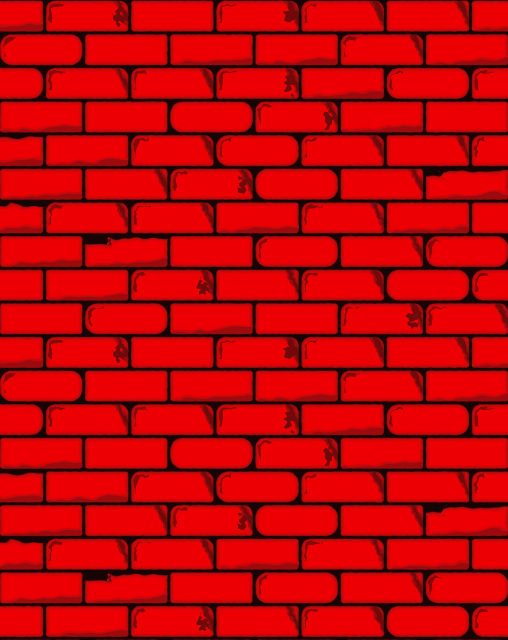
Write a Shadertoy shader that draws this pattern.

```glsl
// Red cartoon brick wall in running bond with worn, chipped bricks and dark mortar.
#define ROWS 19.03
#define BRICK_LENGTH 2.533
#define HALF_GAP 0.042
#define RIM_WIDTH 0.085
#define WEAR_PERIOD 10.0
#define RED vec3(0.93, 0.00, 0.01)
#define RIM vec3(0.78, 0.03, 0.04)
#define SHADE vec3(0.61, 0.04, 0.05)
#define CHIP vec3(0.44, 0.04, 0.04)
#define MORTAR vec3(0.09, 0.015, 0.015)

vec2 hash2(vec2 p) {
    vec3 q = fract(p.xyx * vec3(0.1031, 0.1030, 0.0973));
    q += dot(q, q.yzx + 33.33);
    return fract((q.xx + q.yz) * q.zy);
}

float cornerSlope(vec2 cell, vec2 corner, vec2 f) {
    return dot(hash2(cell + corner) * 2.0 - 1.0, f - corner);
}

float gradientNoise(vec2 p) {
    vec2 cell = floor(p), f = fract(p);
    vec2 w = f * f * f * (f * (f * 6.0 - 15.0) + 10.0);
    float low = mix(cornerSlope(cell, vec2(0, 0), f), cornerSlope(cell, vec2(1, 0), f), w.x);
    float high = mix(cornerSlope(cell, vec2(0, 1), f), cornerSlope(cell, vec2(1, 1), f), w.x);
    return mix(low, high, w.y);
}

float roundedBox(vec2 p, vec2 halfSize, float radius) {
    vec2 q = abs(p) - halfSize + radius;
    return length(max(q, 0.0)) + min(max(q.x, q.y), 0.0) - radius;
}

// Antialiased coverage of the region where d is negative
float cover(float d, float px) {
    return 1.0 - smoothstep(-0.6 * px, 0.6 * px, d);
}

void mainImage(out vec4 fragColor, in vec2 fragCoord) {
    float px = ROWS / iResolution.y;

    // Running bond; one unit is the height of a row, counted from the top
    float down = ROWS - fragCoord.y * px + 0.021;
    float row = floor(down);
    float along = fragCoord.x * px / BRICK_LENGTH - mix(0.523, 0.983, mod(row, 2.0));
    vec2 p = vec2((fract(along) - 0.5) * BRICK_LENGTH, 0.5 - fract(down));

    // Wear class of this brick
    vec2 id = vec2(floor(along) + 17.0, mod(row, WEAR_PERIOD) + 5.0);
    vec2 seed = hash2(id * 3.7);
    float kind = seed.x;
    bool pill = kind < 0.15;
    bool arched = kind >= 0.15 && kind < 0.45;
    bool wedged = kind >= 0.45 && kind < 0.60;
    bool broken = kind >= 0.60 && kind < 0.70;
    bool banded = broken || (kind >= 0.70 && kind < 0.84);

    vec2 local = p + floor(seed * 60.0) * 5.0;
    float coarse = gradientNoise(local * 2.3);
    float fine = gradientNoise(local * 7.0 + 31.0);

    // Brick outline
    float radius = pill ? 0.36 : (arched && p.y > 0.0 ? 0.27 : 0.09);
    vec2 halfSize = 0.5 * vec2(BRICK_LENGTH, 1.0) - HALF_GAP;
    float d = roundedBox(p, halfSize, radius) + 0.015 * fine;
    if (broken) {
        float notch = max(p.x + 0.95 - 0.5 * seed.y + 0.3 * fine, 0.23 - p.y + 0.1 * coarse);
        float worn = p.y - 0.39 - 0.22 * coarse;
        d = max(d, max(-notch, worn));
    }

    // Face with a soft dark rim
    float rim = max(RIM_WIDTH, 1.5 * px);
    vec3 color = mix(RED, RIM, smoothstep(-rim - 0.05, -0.5 * rim, d));
    color = mix(color, SHADE, 0.8 * smoothstep(-0.7 * rim, 0.0, d));

    // Shadow band rising along the bottom
    if (banded) {
        float band = p.y + 0.34 - 0.07 * p.x - 0.15 * coarse;
        color = mix(color, RIM, cover(band - 0.06, px));
        color = mix(color, SHADE, cover(band, px));
    }

    // Slanted chip on the upper right end
    if (arched || wedged) {
        float slant = p.x - 1.05 + 0.49 * p.y + 0.10 * fine;
        float chip = max(-slant, slant - 0.19 - 0.15 * coarse);
        color = mix(color, SHADE, cover(chip - 0.03, px));
        color = mix(color, CHIP, cover(chip + 0.03, px));
    }

    // Crescent scratches inside the upper left corner
    if (arched || (pill && seed.y > 0.4)) {
        float scratch = abs(d + 0.13 + 0.06 * fine) - 0.035 - 0.09 * coarse;
        float reach = max(p.x + 0.72 + 0.5 * coarse, -p.y - 0.2);
        color = mix(color, CHIP, 0.85 * cover(max(scratch, reach), px));
    }

    // Dark smear on the right of some arched bricks
    if (arched && seed.y > 0.6) {
        vec2 q = (p - vec2(0.93, -0.02)) * vec2(1.0, 0.6);
        float smear = length(q) - 0.13 - 0.25 * fine;
        color = mix(color, CHIP, cover(smear, px));
    }

    color = mix(MORTAR, color, cover(d, 1.3 * px));
    fragColor = vec4(color, 1.0);
}
```
